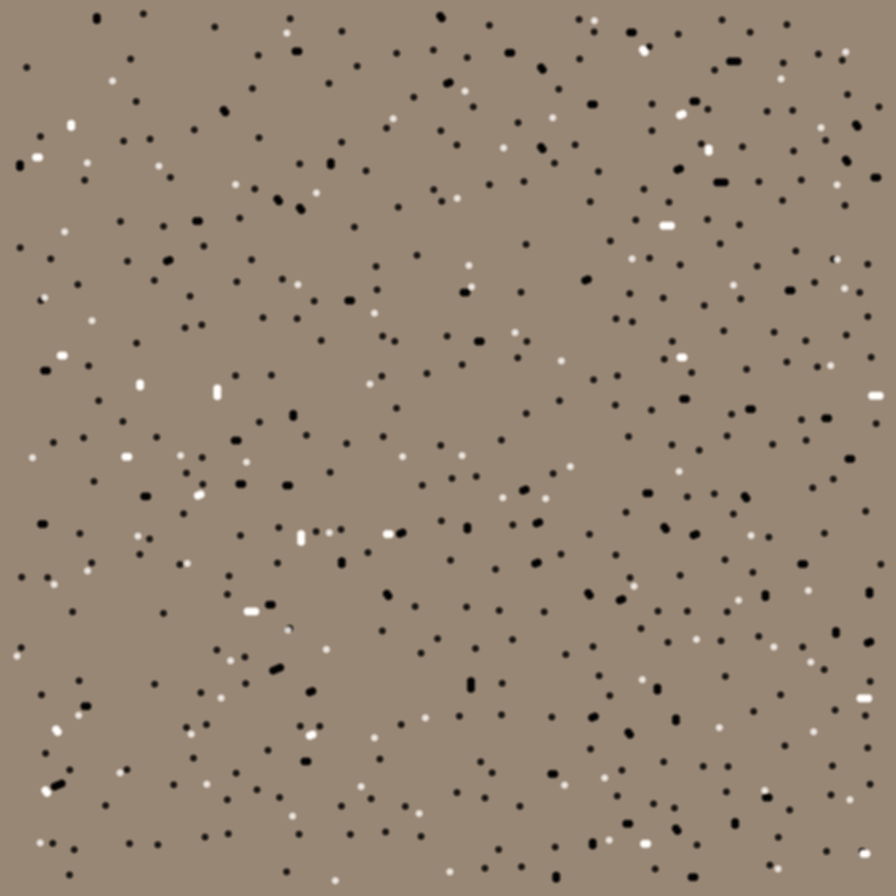
Reproduce this texture procedurally as a Shadertoy shader.

```glsl
// Smooth taupe ground scattered with soft black and white specks.
// Each colour is a staggered, jittered grid of short capsules: most are
// round and faint, some are bigger and solid, a few are long pills.

const vec3 GROUND = vec3(0.600, 0.530, 0.460);
const vec3 BLACK = vec3(0.015, 0.013, 0.012);
const vec3 WHITE = vec3(1.0, 0.995, 0.985);
const float MARGIN = 0.015;
const float SOFTNESS = 0.0029;

// Three random values in 0..1 for a cell
vec3 hash32(vec2 cell, float seed) {
    vec3 p = fract(vec3(cell.xyx + seed) * vec3(0.1031, 0.1030, 0.0973));
    p += dot(p, p.yxz + 33.33);
    return fract((p.xxy + p.yzz) * p.zyx);
}

// Distance to a segment centred on the origin
float segmentDistance(vec2 p, vec2 halfAxis) {
    float t = dot(p, halfAxis) / max(dot(halfAxis, halfAxis), 1e-9);
    return length(p - halfAxis * clamp(t, -1.0, 1.0));
}

// Mostly horizontal or vertical, sometimes tilted
vec2 speckDirection(float pick) {
    float angle = pick < 0.4 ? 0.0 : pick < 0.7 ? 1.571 : pick < 0.85 ? 0.4 : 2.2;
    return vec2(cos(angle), sin(angle));
}

// Coverage of one speck; kind near 1 gives pills, then solid dots
float speck(vec2 p, float kind, float turn, float pillShare, float faintness, float blur) {
    bool pill = kind > 1.0 - pillShare;
    bool solid = kind > 0.81 - pillShare;
    float halfLength = pill ? 0.0042 : solid ? 0.0016 : 0.0;
    float radius = solid ? 0.0043 : 0.0036;
    float d = segmentDistance(p, speckDirection(turn) * halfLength) - radius;
    return (1.0 - smoothstep(-blur, blur, d)) * (solid ? 1.0 : faintness);
}

// Coverage of a whole layer; keep is the chance of a speck at left and right
float speckLayer(vec2 p, vec2 size, float cells, vec2 keep, float pillShare,
                 float faintness, float seed, float blur) {
    float cover = 0.0;
    float row = floor(p.y * cells);
    for (int j = -1; j <= 1; j++) {
        float y = row + float(j);
        float stagger = 0.5 * mod(y, 2.0);
        float column = floor(p.x * cells - stagger);
        for (int i = -1; i <= 1; i++) {
            vec2 cell = vec2(column + float(i), y);
            vec3 place = hash32(cell + 7.0, seed);
            vec3 style = hash32(cell + 61.0, seed + 19.0);
            vec2 jitter = 0.5 + 0.76 * (place.xy - 0.5);
            vec2 center = (cell + vec2(stagger, 0.0) + jitter) / cells;
            vec2 inset = min(center, size - center);
            float chance = mix(keep.x, keep.y, center.x / size.x);
            if (min(inset.x, inset.y) > MARGIN && place.z < chance) {
                float dotCover = speck(p - center, style.x, style.y, pillShare, faintness, blur);
                cover = max(cover, dotCover);
            }
        }
    }
    return cover;
}

void mainImage(out vec4 fragColor, in vec2 fragCoord) {
    vec2 p = fragCoord / iResolution.y;
    vec2 size = vec2(iResolution.x / iResolution.y, 1.0);
    float blur = max(SOFTNESS, 0.75 / iResolution.y);

    // Dark specks crowd towards the right, light ones thin out there
    float dark = speckLayer(p, size, 23.0, vec2(0.56, 1.0), 0.02, 0.87, 3.0, blur);
    float light = speckLayer(p, size, 13.0, vec2(0.72, 0.56), 0.08, 0.80, 41.0, blur);

    vec3 color = mix(GROUND, BLACK, dark);
    color = mix(color, WHITE, light);
    fragColor = vec4(color, 1.0);
}
```
